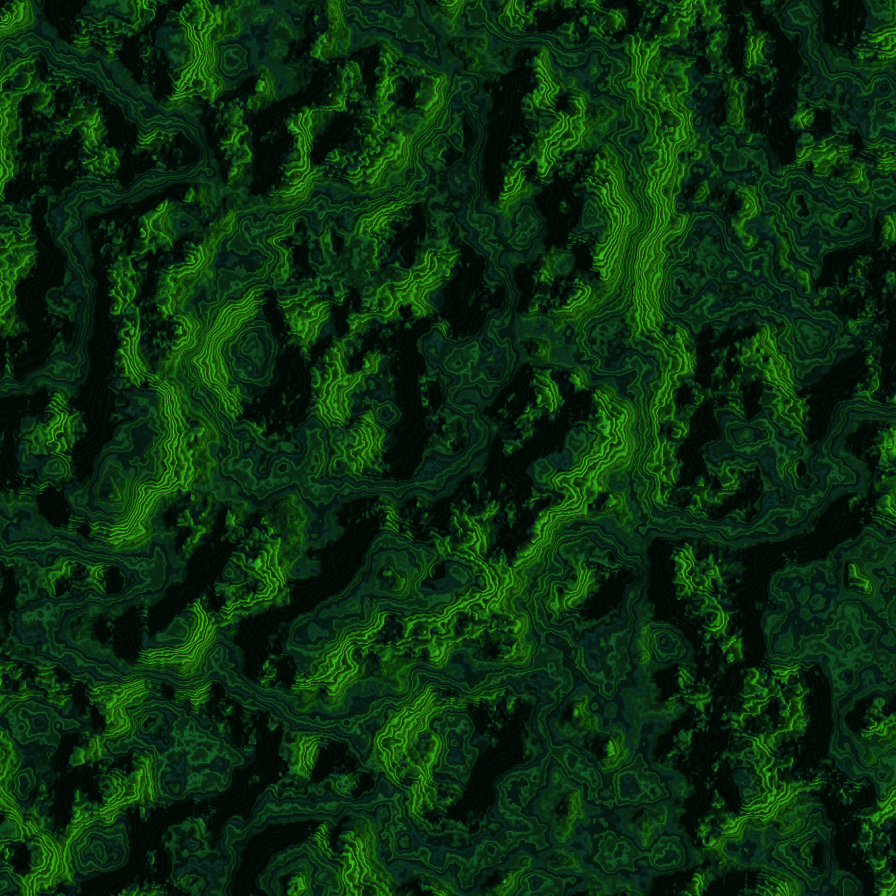
Reproduce this texture procedurally as a WebGL 1 fragment shader.

```glsl
precision highp float;

// Mossy terraced relief: layered value noise gives a rough height field that
// is stepped into wide plateaus, softly lit from the left, and striped along
// its contours with fine strata and pale rims.

uniform vec2 u_resolution;

const float TAU = 6.2831853;
const float TERRACES = 4.0;       // plateaus per unit of height
const float STRATA_FREQ = 300.0;  // fine contour lines, radians per height
const float BAND_FREQ = 110.0;    // broad contour bands

const vec3 SHADOW = vec3(0.006, 0.045, 0.016);
const vec3 MOSS   = vec3(0.042, 0.205, 0.085);
const vec3 SLATE  = vec3(0.022, 0.125, 0.100);
const vec3 LEAF   = vec3(0.062, 0.300, 0.035);
const vec3 LIME   = vec3(0.135, 0.450, 0.050);

float hash(vec2 cell) {
  vec3 p = fract(cell.xyx * 0.1031);
  p += dot(p, p.yzx + 33.33);
  return fract((p.x + p.y) * p.z);
}

float valueNoise(vec2 p) {
  vec2 cell = floor(p);
  vec2 f = fract(p);
  f = f * f * (3.0 - 2.0 * f);
  float low = mix(hash(cell), hash(cell + vec2(1.0, 0.0)), f.x);
  float high = mix(hash(cell + vec2(0.0, 1.0)), hash(cell + 1.0), f.x);
  return mix(low, high, f.y);
}

// Seven octaves, from broad hills down to grain; the result averages 0.5.
float terrain(vec2 uv) {
  vec2 p = uv * 6.2 + 11.0;
  float amplitude = 0.53;
  float height = 0.0;
  for (int i = 0; i < 7; i++) {
    height += amplitude * valueNoise(p);
    p = p * 2.03 + vec2(17.3, 9.1);
    amplitude *= 0.475;
  }
  return height;
}

// Slope measured over a given step, so a long step ignores the grain.
vec2 gradient(vec2 uv, float height, float stepSize) {
  vec2 e = vec2(stepSize, 0.0);
  return (vec2(terrain(uv + e.xy), terrain(uv + e.yx)) - height) / stepSize;
}

// 0 on the plateaus, 1 on the steep walls between them.
float wallAmount(float height) {
  return smoothstep(0.15, 0.9, 0.5 - 0.5 * cos(TAU * TERRACES * height));
}

// Contour wave that fades where it is too dense for the pixel grid.
float contour(float height, float freq, float heightPerPixel) {
  float fade = 1.0 - smoothstep(2.0, 4.5, freq * heightPerPixel);
  return sin(height * freq) * fade;
}

vec3 shade(vec3 ground, float light) {
  vec3 lit = mix(ground, LEAF, smoothstep(0.0, 1.0, light));
  lit = mix(lit, LIME, smoothstep(0.9, 2.8, light));
  return mix(lit, SHADOW, smoothstep(0.0, 1.9, -light));
}

void main() {
  float canvas = min(u_resolution.x, u_resolution.y);
  vec2 uv = gl_FragCoord.xy / canvas;

  float height = terrain(uv);
  vec2 broadSlope = gradient(uv, height, 0.014);
  vec2 fineSlope = gradient(uv, height, 0.002);
  float heightPerPixel = length(fineSlope) / canvas;

  // Relief light; a wall rising to the right faces the light.
  vec2 toLight = normalize(vec2(-1.0, 0.3));
  float wall = wallAmount(height);
  float facing = -dot(0.55 * broadSlope + 0.35 * fineSlope, toLight);
  float light = facing * mix(0.16, 1.25, wall) - 0.25 * wall;

  // Plateaus alternate moss and slate along broad contours.
  float band = contour(height, BAND_FREQ, heightPerPixel);
  float strata = contour(height, STRATA_FREQ, heightPerPixel);
  vec3 ground = mix(MOSS, SLATE, smoothstep(0.3, 0.9, band));
  vec3 color = shade(ground, light);

  // Strata: dark seams with thin bright crests.
  color *= 0.95 + mix(0.24, 0.38, wall) * strata;
  float open = smoothstep(-1.2, 0.5, light);
  float crest = smoothstep(0.75, 1.0, strata) * open;
  color += crest * mix(vec3(0.02, 0.06, 0.025), vec3(0.03, 0.08, 0.0), wall);

  // Pale rims and dark creases beside the slate bands.
  float rim = contour(height + 0.018, BAND_FREQ, heightPerPixel);
  color += smoothstep(0.88, 1.0, rim) * open * vec3(0.02, 0.08, 0.03);
  color *= 1.0 - 0.45 * smoothstep(0.9, 1.0, -rim);

  gl_FragColor = vec4(clamp(color, 0.0, 1.0), 1.0);
}
```
